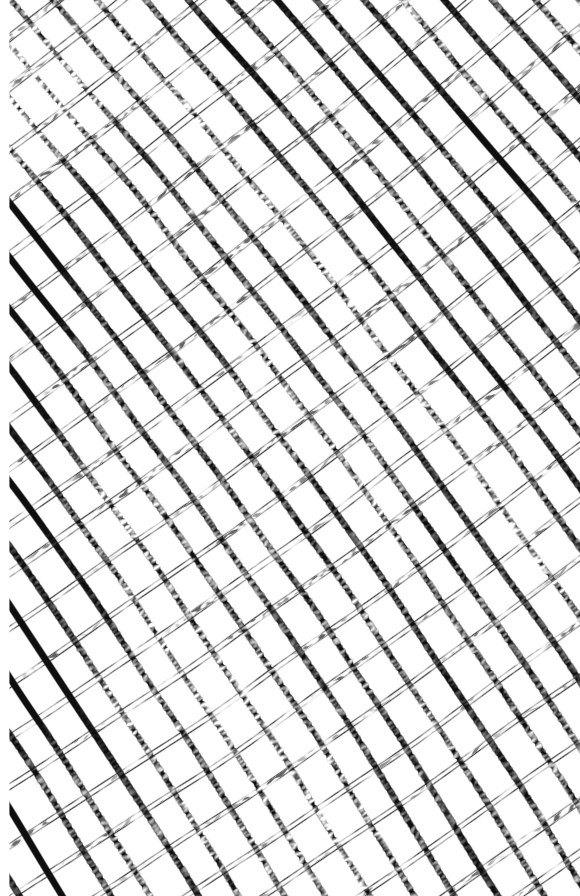
This pattern is drawn by a Shadertoy shader. Its source:

```glsl
// Lengths are fractions of the canvas height.
const float LEFT_MARGIN   = 0.0105;
const vec2  HEAVY_RATE    = vec2(20.6, -18.0); // heavy strokes per unit, across and down
const float HEAVY_BEND    = 2.8;
const float HEAVY_SHIFT   = -0.3;
const float HEAVY_HALF    = 0.0036;
const vec2  THIN_RATE     = vec2(13.0, 16.7);  // thin pairs per unit, across and down
const float THIN_BEND     = -2.5;
const float THIN_SHIFT    = 0.15;
const float THIN_HALF     = 0.0006;
const float PAIR_GAP      = 0.0031;            // half the distance inside a pair
const float STROKE_JITTER = 0.09;              // as a share of the spacing
const vec2  GRAIN_AXIS    = vec2(0.81, -0.58);
const vec2  GRAIN_RATE    = vec2(95.0, 240.0);
const vec2  FADE_CENTRE   = vec2(0.04, 0.10);
const vec3  PAPER         = vec3(1.0);
const vec3  INK           = vec3(0.06);

float hash(vec2 p) {
    uvec2 q = uvec2(ivec2(p)) * uvec2(1597334673u, 3812015801u);
    uint n = (q.x ^ q.y) * 1597334673u;
    n = (n ^ (n >> 15)) * 2246822519u;
    return float((n ^ (n >> 13)) >> 8) / 16777216.0;
}

vec2 gradientAt(vec2 cell) {
    float angle = 6.2831853 * hash(cell);
    return vec2(cos(angle), sin(angle));
}

float gradientNoise(vec2 p) {
    vec2 i = floor(p), f = p - i;
    vec2 w = f * f * f * (f * (f * 6.0 - 15.0) + 10.0);
    vec2 e = vec2(1.0, 0.0);
    float low  = mix(dot(gradientAt(i), f), dot(gradientAt(i + e), f - e), w.x);
    float high = mix(dot(gradientAt(i + e.yx), f - e.yx),
                     dot(gradientAt(i + e.xx), f - e.xx), w.x);
    return 1.4 * mix(low, high, w.y);
}

// Signed distance to the nearest stroke of a phase field, and that stroke's index.
vec2 nearestStroke(float phase, vec2 slope, float seed) {
    float id = round(phase);
    float jitter = STROKE_JITTER * (2.0 * hash(vec2(id, seed)) - 1.0);
    return vec2((phase - id - jitter) / length(slope), id);
}

float band(float d, float halfWidth, float blur) {
    return 1.0 - smoothstep(halfWidth - blur, halfWidth + blur, d);
}

// Broad crayon strokes falling to the right.
float heavyInk(vec2 p, float grain, float blur) {
    float phase = dot(p, HEAVY_RATE) + HEAVY_BEND * p.y * p.y + HEAVY_SHIFT;
    phase += 0.06 * gradientNoise(p * 7.0);
    vec2 slope = HEAVY_RATE + vec2(0.0, 2.0 * HEAVY_BEND * p.y);
    vec2 stroke = nearestStroke(phase, slope, 3.0);
    float along = p.x + p.y;

    // Pressure differs by stroke, drifts along it and is firmest at the left.
    float pressure = 0.42 + 0.38 * hash(vec2(stroke.y, 11.0));
    pressure += 0.28 * gradientNoise(vec2(along * 5.0, stroke.y * 3.7));
    pressure += 0.45 * smoothstep(0.16, 0.0, p.x) * smoothstep(0.12, 0.3, p.y);
    pressure *= mix(0.25, 1.0, smoothstep(0.02, 0.15, length(p - FADE_CENTRE)));
    pressure = clamp(pressure, 0.0, 1.0);

    float tooth = 1.0 - pressure * pressure;
    float d = abs(stroke.x) + 0.0022 * grain * tooth;
    float body = band(d, HEAVY_HALF * (0.8 + 0.25 * pressure), blur);
    return body * clamp(0.12 + 0.92 * pressure + 1.1 * grain * tooth, 0.0, 1.0);
}

// Broken pairs of fine lines rising to the right.
float thinInk(vec2 p, float grain, float blur) {
    float phase = dot(p, THIN_RATE) + THIN_BEND * p.x * p.y + THIN_SHIFT;
    phase += 0.05 * gradientNoise(p * 6.0 + 20.0);
    vec2 slope = THIN_RATE + THIN_BEND * p.yx;
    vec2 stroke = nearestStroke(phase, slope, 7.0);
    float along = dot(p, GRAIN_AXIS);
    float side = stroke.x < 0.0 ? 0.0 : 1.0;

    float gap = PAIR_GAP * (0.75 + 0.5 * hash(vec2(stroke.y, 17.0)));
    float breaks = gradientNoise(vec2(along * 28.0, stroke.y * 5.3 + side * 2.6));
    float strength = clamp(0.58 + 0.75 * breaks + 0.35 * grain, 0.08, 0.9);
    float strands = band(abs(abs(stroke.x) - gap), THIN_HALF, blur) * strength;

    // Loose hatching fills parts of the pair.
    float patches = smoothstep(-0.15, 0.4, gradientNoise(vec2(along * 12.0, stroke.y * 2.3 + 40.0)));
    float hatch = band(abs(stroke.x), gap, blur) * patches * smoothstep(-0.1, 0.5, grain);
    return max(strands, 0.65 * hatch);
}

void mainImage(out vec4 fragColor, in vec2 fragCoord) {
    vec2 p = vec2(fragCoord.x, iResolution.y - fragCoord.y) / iResolution.y;
    float pixel = 1.0 / iResolution.y;
    float blur = max(0.7 * pixel, 0.0011);

    vec2 across = vec2(-GRAIN_AXIS.y, GRAIN_AXIS.x);
    float grain = gradientNoise(vec2(dot(p, GRAIN_AXIS), dot(p, across)) * GRAIN_RATE);

    float heavy = heavyInk(p, grain, blur);
    float thin = thinInk(p, grain, blur);
    float ink = 1.0 - (1.0 - heavy) * (1.0 - thin);
    ink *= smoothstep(LEFT_MARGIN - pixel, LEFT_MARGIN + pixel, p.x);

    fragColor = vec4(mix(PAPER, INK, ink), 1.0);
}
```
